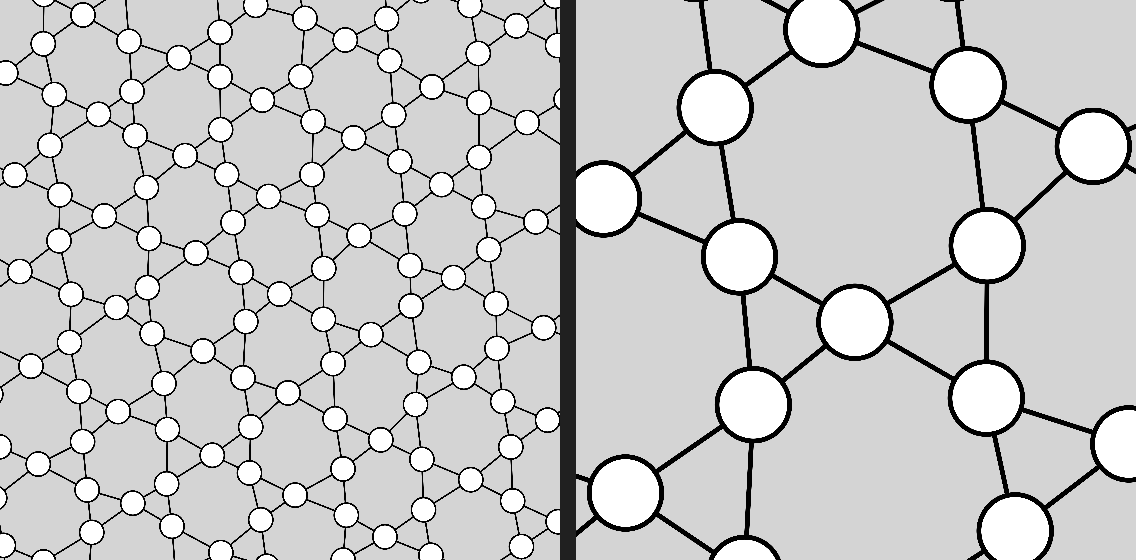
Left, the full canvas; right, a detail of the centre.
This pattern is drawn by a WebGL 2 fragment shader. Its source:

```glsl
#version 300 es
precision highp float;
// Draws a loosely jittered trihexagonal (kagome) net: outlined discs joined
// by thin lines. Nodes sit on a tilted triangular grid whose even-even sites
// are left empty as hexagon centres; every pixel checks its nearby cells.

uniform vec2 u_resolution;
out vec4 outColor;

const vec3 GROUND = vec3(0.83);
const vec3 INK = vec3(0.0);
const vec3 DISC = vec3(1.0);

const float SPACING = 0.0879;            // distance between grid sites
const float TILT = -0.436;               // direction of the first grid axis
const float SIXTH_TURN = 1.0471976;
const vec2 HEXAGON_CENTRE = vec2(0.495, 0.558);
const float JITTER = 0.0085;             // largest shift along each axis
const float RING_RADIUS = 0.0216;        // middle of the disc outline
const float STROKE = 0.0029;             // width of lines and outlines
const float EDGE_SOFTNESS = 0.2;         // edge blend as a share of a pixel

vec2 hash2(vec2 p) {
    vec3 q = fract(p.xyx * vec3(0.1031, 0.1030, 0.0973));
    q += dot(q, q.yzx + 33.33);
    return fract((q.xx + q.yz) * q.zy);
}

vec2 direction(float angle) {
    return vec2(cos(angle), sin(angle));
}

// Sites with two even indices are the empty centres of the hexagons.
bool hasNode(vec2 site) {
    return dot(mod(site, 2.0), vec2(1.0)) > 0.5;
}

vec2 nodePosition(mat2 grid, vec2 site) {
    vec2 shift = 2.0 * hash2(site + 71.0) - 1.0;
    return HEXAGON_CENTRE + grid * site + JITTER * shift;
}

float segmentDistance(vec2 p, vec2 a, vec2 b) {
    vec2 ab = b - a;
    float t = clamp(dot(p - a, ab) / dot(ab, ab), 0.0, 1.0);
    return length(p - a - t * ab);
}

// Coverage of a shape from its signed distance, with a crisp blended edge.
float coverage(float dist, float blend) {
    return clamp(0.5 - dist / blend, 0.0, 1.0);
}

void main() {
    float pixel = 1.0 / min(u_resolution.x, u_resolution.y);
    float blend = EDGE_SOFTNESS * pixel;
    vec2 p = gl_FragCoord.xy * pixel;

    mat2 grid = SPACING * mat2(direction(TILT), direction(TILT + SIXTH_TURN));
    vec2 nearestSite = round(inverse(grid) * (p - HEXAGON_CENTRE));

    // Nearest node and nearest line among the surrounding sites
    float nodeDist = 1.0;
    float lineDist = 1.0;
    for (int j = -1; j <= 1; j++) {
        for (int i = -1; i <= 1; i++) {
            vec2 site = nearestSite + vec2(i, j);
            if (!hasNode(site)) continue;
            vec2 node = nodePosition(grid, site);
            nodeDist = min(nodeDist, length(p - node));

            // Three forward links: (1,0), (0,1) and (-1,1)
            for (int k = 0; k < 3; k++) {
                vec2 link = vec2(1 - k, min(k, 1));
                vec2 other = site + link;
                if (!hasNode(other)) continue;
                vec2 end = nodePosition(grid, other);
                lineDist = min(lineDist, segmentDistance(p, node, end));
            }
        }
    }

    // Paint the lines, then the outlined discs over them
    float halfStroke = 0.5 * STROKE;
    vec3 color = mix(GROUND, INK, coverage(lineDist - halfStroke, blend));
    color = mix(color, INK, coverage(nodeDist - RING_RADIUS - halfStroke, blend));
    color = mix(color, DISC, coverage(nodeDist - RING_RADIUS + halfStroke, blend));
    outColor = vec4(color, 1.0);
}
```
